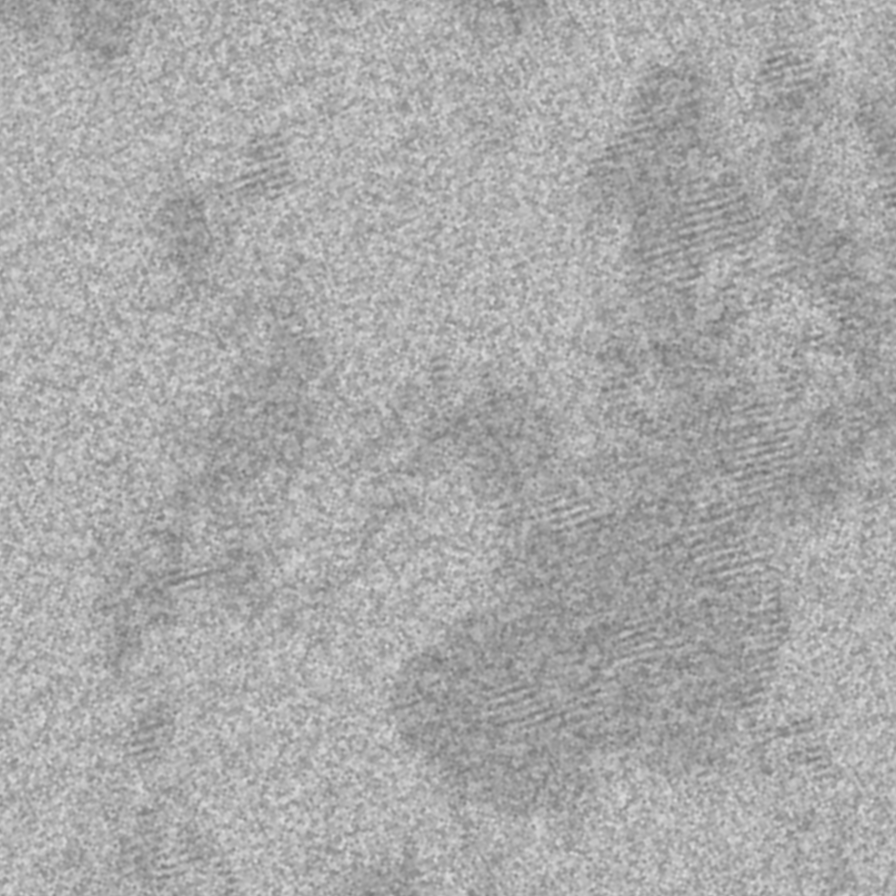
A WebGL 2 fragment shader for this texture:

```glsl
#version 300 es
precision highp float;
// Grey grainy stone with ragged darker stains and faint tilted ripples.

#define LIGHT_TONE 0.699
#define STAIN_TONE 0.612
#define STAIN_SCALE vec2(8.6, 6.2)
#define STAIN_LOW 0.47
#define STAIN_HIGH 0.66
#define GRAIN_SCALE 255.0
#define GRAIN_DEPTH 0.172
#define STREAK_DEPTH 0.10
#define RIPPLE_SCALE 90.0
#define RIPPLE_DEPTH 0.06
#define RIPPLE_TILT 0.27

uniform vec2 u_resolution;
out vec4 fragColor;

float hash(vec2 p) {
    return fract(sin(dot(p, vec2(127.1, 311.7))) * 43758.5453);
}

float valueNoise(vec2 p) {
    vec2 cell = floor(p);
    vec2 f = fract(p);
    f = f * f * (3.0 - 2.0 * f);
    float bottom = mix(hash(cell), hash(cell + vec2(1.0, 0.0)), f.x);
    float top = mix(hash(cell + vec2(0.0, 1.0)), hash(cell + vec2(1.0)), f.x);
    return mix(bottom, top, f.y);
}

vec2 rotate(vec2 p, float angle) {
    float c = cos(angle), s = sin(angle);
    return vec2(c * p.x + s * p.y, c * p.y - s * p.x);
}

// Fractal sum, turned at each octave to hide the lattice
float fbm(vec2 p) {
    float sum = 0.0, total = 0.0, weight = 1.0;
    for (int i = 0; i < 5; i++) {
        sum += weight * valueNoise(p);
        total += weight;
        weight *= 0.6;
        p = rotate(p, 0.6) * 2.03 + 17.3;
    }
    return sum / total;
}

void main() {
    vec2 uv = gl_FragCoord.xy / min(u_resolution.x, u_resolution.y);

    // Ragged stains, gathered into loose groups by a broad drift
    float drift = 0.16 * (valueNoise(uv * vec2(4.3, 2.4) + 7.1) - 0.5);
    float stain = smoothstep(STAIN_LOW, STAIN_HIGH, fbm(uv * STAIN_SCALE + 3.7) + drift);
    float tone = mix(LIGHT_TONE, STAIN_TONE, stain);

    // Fine grain from two crossed lattices
    float grain = valueNoise(rotate(uv, 0.5) * GRAIN_SCALE + 5.3) - 0.5;
    grain += valueNoise(rotate(uv, 1.23) * GRAIN_SCALE * 0.87 + 41.7) - 0.5;
    tone += GRAIN_DEPTH * grain * mix(1.0, 0.8, stain);

    // Short tilted streaks inside the stains
    vec2 along = rotate(uv, RIPPLE_TILT);
    float streak = valueNoise(along * vec2(65.0, 190.0) + 9.0) - 0.5;
    tone += STREAK_DEPTH * streak * stain;

    // Broken patches of wavy parallel ripples
    float bend = 7.0 * valueNoise(uv * 9.0 + 23.0);
    float ripple = sin(6.28318 * along.y * RIPPLE_SCALE + bend);
    float patches = smoothstep(0.6, 0.85, valueNoise(uv * 14.0 + 61.0));
    tone += RIPPLE_DEPTH * ripple * patches * smoothstep(0.1, 0.7, stain);

    fragColor = vec4(vec3(clamp(tone, 0.0, 1.0)), 1.0);
}
```
